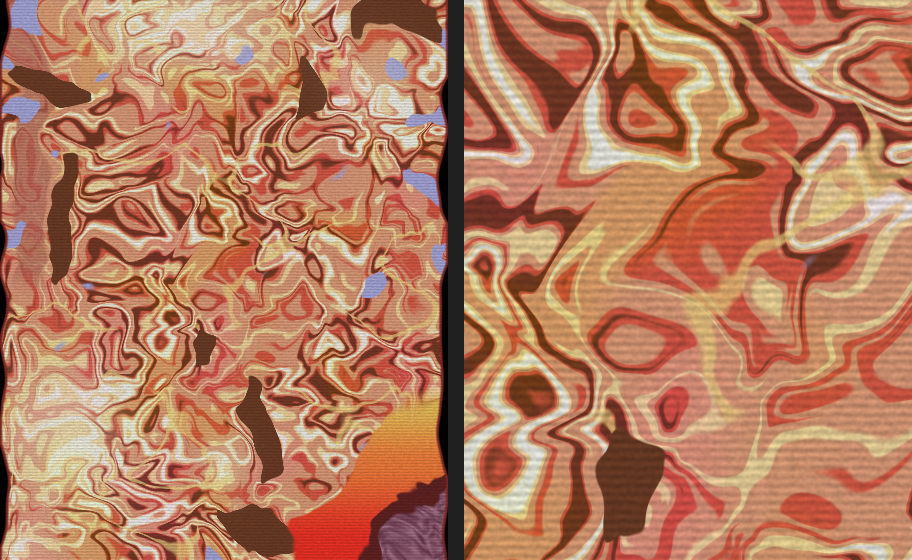
Left: the whole. Right: its middle third, enlarged.
Give the GLSL for this background, as a Shadertoy shader.

```glsl
// Marbled, glowing liquid swirls in tan, cream and red with fine scanlines.

vec2 gradientAt(vec2 cell) {
    float angle = 6.2832 * fract(sin(dot(cell, vec2(127.1, 311.7))) * 43758.5);
    return vec2(cos(angle), sin(angle));
}

// Gradient noise, roughly -1 to 1
float gradientNoise(vec2 p) {
    vec2 i = floor(p), f = p - i;
    vec2 u = f * f * f * (f * (f * 6.0 - 15.0) + 10.0);
    vec2 e = vec2(1, 0);
    float low = mix(dot(gradientAt(i), f), dot(gradientAt(i + e), f - e), u.x);
    float high = mix(dot(gradientAt(i + e.yx), f - e.yx), dot(gradientAt(i + 1.0), f - 1.0), u.x);
    return 1.4 * mix(low, high, u.y);
}

// Soft elliptical spot
float pool(vec2 p, vec2 centre, vec2 radii) {
    vec2 d = (p - centre) / radii;
    return exp(-dot(d, d));
}

// Each warp pass folds the plane at a finer scale
vec2 warp(vec2 p) {
    float scale = 6.0, amount = 0.036;
    for (int i = 0; i < 4; i++) {
        p += amount * vec2(gradientNoise(p * scale + 3.7), gradientNoise(p * scale + 41.3));
        scale *= 1.9;
        amount *= 0.55;
    }
    return p;
}

// Tone 0..1 to banded earth colours
vec3 marbleRamp(float tone) {
    float w = 0.025 + min(0.5 * fwidth(tone), 0.12);
    vec3 c = vec3(0.41, 0.20, 0.13);
    c = mix(c, vec3(0.75, 0.31, 0.24), smoothstep(0.13 - w, 0.13 + w, tone));
    c = mix(c, vec3(0.77, 0.54, 0.42), smoothstep(0.29 - w, 0.29 + w, tone));
    c = mix(c, vec3(0.83, 0.74, 0.54), smoothstep(0.65 - w, 0.65 + w, tone));
    return mix(c, vec3(0.83, 0.83, 0.80), smoothstep(0.85 - w, 0.85 + w, tone));
}

void mainImage(out vec4 fragColor, in vec2 fragCoord) {
    vec2 p = fragCoord / iResolution.y;
    float width = iResolution.x / iResolution.y;
    p.x *= 0.8 / width;
    vec2 q = warp(p);

    // Large areas of light and shadow
    float glow = pool(p, vec2(0.33, 0.96), vec2(0.16, 0.09))
               + pool(p, vec2(0.12, 0.22), vec2(0.11, 0.12))
               + 0.7 * pool(p, vec2(0.67, 0.84), vec2(0.07, 0.08))
               + 0.8 * pool(p, vec2(0.40, 0.17), vec2(0.04, 0.05))
               + 0.7 * pool(p, vec2(0.03, 0.02), vec2(0.07, 0.04));
    float shadow = pool(q, vec2(0.13, 0.60), vec2(0.045, 0.14))
                 + pool(q, vec2(0.08, 0.86), vec2(0.07, 0.05))
                 + pool(q, vec2(0.54, 0.83), vec2(0.04, 0.07))
                 + pool(q, vec2(0.73, 0.96), vec2(0.09, 0.05))
                 + pool(q, vec2(0.47, 0.04), vec2(0.09, 0.05))
                 + pool(q, vec2(0.48, 0.24), vec2(0.035, 0.12))
                 + 0.8 * pool(q, vec2(0.36, 0.37), vec2(0.05, 0.05));

    // Nested contours of a warped field, calm in some places and busy in others
    float field = gradientNoise(q * 12.5) + 0.35 * gradientNoise(q * 27.0 + 8.0) + 0.7 * shadow;
    float drift = gradientNoise(q * 5.0 + 17.0);
    float busy = smoothstep(-0.35, 0.25, gradientNoise(q * 6.0 + 90.0));
    float bands = 0.50 * sin(8.0 * field + 3.0 * drift)
                + mix(0.25, 0.50, busy) * sin(21.0 * field + 1.0)
                + 0.35 * gradientNoise(vec2(field * 11.0, drift * 7.0));
    bands *= mix(0.65, 1.15, busy);
    float tone = 1.0 / (1.0 + exp(-2.6 * (bands + 0.85 * glow - 0.17)));
    vec3 col = marbleRamp(tone);

    // Pink and yellow tints, with broken yellow veins
    float tint = gradientNoise(q * 9.0 + 60.0);
    col += vec3(0.02, -0.02, 0.02) * smoothstep(0.1, 0.5, tint);
    col += vec3(0.01, 0.02, -0.05) * smoothstep(0.1, 0.5, -tint);
    float vein = abs(gradientNoise(q * 7.0 + 7.0));
    float veined = (1.0 - smoothstep(0.015, 0.04, vein)) * smoothstep(0.0, 0.1, drift);
    col = mix(col, vec3(0.84, 0.75, 0.46), 0.7 * veined);

    // Mauve strip and blue pockets towards the sides
    float strip = smoothstep(0.035, 0.025, abs(q.x - 0.055)) * smoothstep(0.48, 0.52, q.y);
    col = mix(col, vec3(0.63, 0.38, 0.32), 0.65 * strip);
    float side = smoothstep(0.25, 0.38, abs(p.x - 0.4)) * smoothstep(0.4, 0.6, p.y);
    float pocket = gradientNoise(q * 13.0 + 40.0) + 0.45 * side;
    col = mix(col, vec3(0.58, 0.58, 0.76), smoothstep(0.67, 0.71, pocket));

    // Ragged brown pools, then bloom
    float pooled = shadow + 0.35 * gradientNoise(q * 10.0 + 25.0)
                 + 0.15 * gradientNoise(q * 24.0 + 33.0);
    col = mix(col, vec3(0.38, 0.21, 0.13), smoothstep(0.56, 0.59, pooled));
    col = mix(col, vec3(0.86, 0.84, 0.75), 0.35 * min(glow, 1.0));

    // Red to yellow sweep and its dark corner
    float sweep = smoothstep(0.0, 0.008, q.x - 0.56 - 0.75 * max(q.y - 0.1, -0.05))
                * smoothstep(0.32, 0.26, q.y + 0.05 * drift);
    vec3 ember = mix(vec3(0.83, 0.17, 0.13), vec3(0.84, 0.44, 0.21), smoothstep(0.03, 0.18, p.y));
    ember = mix(ember, vec3(0.82, 0.67, 0.31), smoothstep(0.17, 0.28, p.y));
    col = mix(col, ember, sweep);
    float corner = q.x - 0.635 - 0.9 * q.y;
    vec3 plum = mix(vec3(0.34, 0.12, 0.12), vec3(0.48, 0.30, 0.38), smoothstep(0.04, 0.05, corner));
    plum += 0.15 * gradientNoise(q * vec2(60.0, 110.0)) * smoothstep(0.04, 0.05, corner);
    col = mix(col, plum, smoothstep(0.0, 0.008, corner));

    // Scalloped black margins with a red rim
    float margin = min(p.x, 0.8 - p.x) + 0.001
                 - 0.02 * max(gradientNoise(vec2(p.y * 11.0, step(0.4, p.x) * 9.0 + 0.4)), 0.0);
    col = mix(vec3(0.46, 0.15, 0.14), col, smoothstep(0.002, 0.007, margin));
    col *= smoothstep(-0.002, 0.002, margin);

    // Woven grain and scanlines
    float grain = gradientNoise(p * vec2(150.0, 330.0)) + 0.8 * gradientNoise(p * 410.0 + 5.0);
    col *= 1.0 + 0.075 * grain + 0.07 * sin(6.2832 * 190.0 * p.y);
    fragColor = vec4(clamp(col, 0.0, 1.0), 1.0);
}
```
